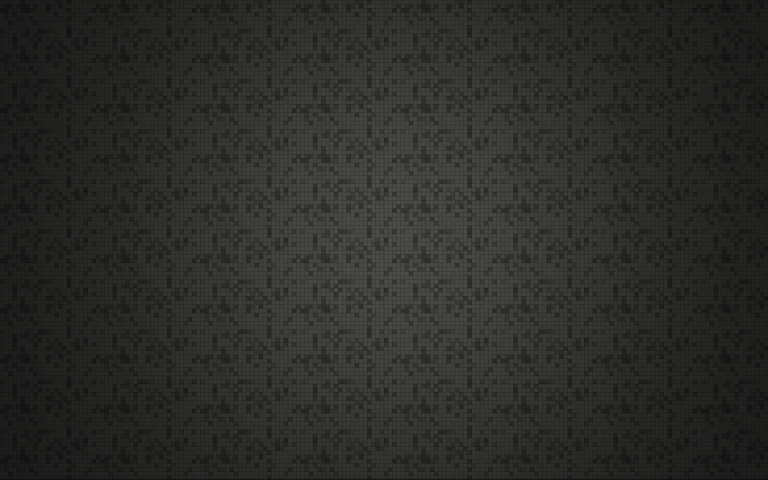
Reproduce this background procedurally as a Shadertoy shader.

```glsl
// A dark wall of tiny square tiles lit by a soft, warm grey glow near the centre.
// Tiles come from a repeating hashed block; thin grout lines separate them, and
// a small grid of samples per pixel keeps the fine mosaic smooth at any size.

const float TILES_ACROSS = 184.0;
const vec2 BLOCK = vec2(24.0, 12.0);   // tiles before the mosaic repeats
const int SAMPLES = 4;                 // samples per pixel side

float hash(vec2 p) {
    vec3 q = fract(p.xyx * vec3(0.1031, 0.1030, 0.0973));
    q += dot(q, q.yzx + 33.33);
    return fract((q.x + q.y) * q.z);
}

// Brightness of one tile: mostly plain, with darker tiles gathered in bands
float tileShade(vec2 cell) {
    vec2 id = mod(cell, BLOCK);
    float band = 0.5 + 0.5 * cos(6.2832 * (id.y - 9.0) / BLOCK.y);
    float cluster = hash(floor(id / 3.0) + 41.0);
    float density = 0.08 + 0.18 * band + 0.18 * cluster;
    float isDark = step(hash(id + 7.0), density);
    float darkness = mix(0.14, 0.36, hash(id + 19.0));
    float grain = 0.06 * (hash(id + 3.0) - 0.5);
    return 1.0 + grain - isDark * darkness;
}

// Mosaic brightness, averaging near one; p is in tiles from the upper left
float mosaic(vec2 p) {
    vec2 edge = 0.5 - abs(fract(p) - 0.5);
    float grout = 1.0 - step(0.09, min(edge.x, edge.y));
    return 1.13 * tileShade(floor(p)) * mix(1.0, 0.8, grout);
}

// Mosaic averaged over the area of a pixel
float smoothMosaic(vec2 p, float pixelSize) {
    float sum = 0.0;
    for (int j = 0; j < SAMPLES; j++) {
        for (int i = 0; i < SAMPLES; i++) {
            vec2 offset = (vec2(i, j) + 0.5) / float(SAMPLES) - 0.5;
            sum += mosaic(p + offset * pixelSize);
        }
    }
    return sum / float(SAMPLES * SAMPLES);
}

// Radial light on the wall; d is measured in canvas heights
vec3 glowColor(vec2 d) {
    vec3 shadow = vec3(0.087, 0.087, 0.084);
    vec3 light = vec3(0.176, 0.175, 0.164);
    return shadow + light * exp(-dot(d, d) / 0.34);
}

void mainImage(out vec4 fragColor, in vec2 fragCoord) {
    vec2 uv = fragCoord / iResolution.xy;
    float aspect = iResolution.x / iResolution.y;

    // Light
    vec2 glowCenter = vec2(0.515, 0.51);
    vec3 color = glowColor((uv - glowCenter) * vec2(aspect, 1.0));

    // Tiles
    vec2 fromTop = vec2(fragCoord.x, iResolution.y - fragCoord.y);
    float tilesPerPixel = TILES_ACROSS / iResolution.x;
    color *= smoothMosaic(fromTop * tilesPerPixel, tilesPerPixel);

    // Thin dark red rim along the bottom
    float rim = 1.0 - smoothstep(0.001, 0.004, uv.y);
    color = mix(color, vec3(0.09, 0.04, 0.05), 0.7 * rim);

    fragColor = vec4(color, 1.0);
}
```
